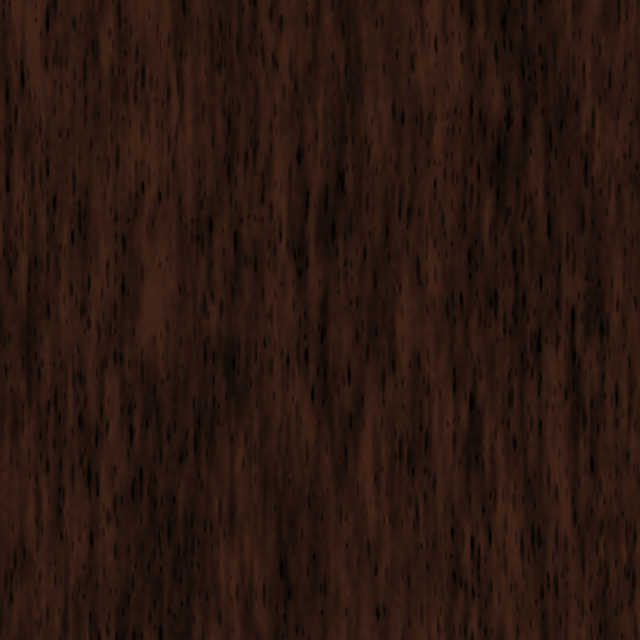
Reproduce this texture procedurally as a three.js fragment shader.

```glsl
varying vec2 vUv;

const vec3 DARK_WOOD = vec3(0.05, 0.028, 0.016);
const vec3 LIGHT_WOOD = vec3(0.24, 0.132, 0.088);

float hash(vec2 p) {
  return fract(sin(dot(p, vec2(127.1, 311.7))) * 43758.5453);
}

float fade(float t) {
  return t * t * (3.0 - 2.0 * t);
}

// Noise along one fibre, shifted so that neighbouring fibres do not line up
float fibre(float column, float y, float seed) {
  float shifted = y + hash(vec2(column, seed)) * 17.0;
  float cell = floor(shifted);
  float key = column + seed * 19.0;
  return mix(hash(vec2(key, cell)), hash(vec2(key, cell + 1.0)), fade(shifted - cell));
}

// Centred streak noise; scale holds the counts across and up
float streaks(vec2 p, vec2 scale, float seed) {
  vec2 q = p * scale;
  float column = floor(q.x);
  float left = fibre(column, q.y, seed);
  float right = fibre(column + 1.0, q.y, seed);
  return mix(left, right, fade(q.x - column)) - 0.5;
}

// Soft dark slits, at most one in each staggered cell
float pores(vec2 p, vec2 scale, float density, float seed) {
  vec2 q = p * scale;
  float column = floor(q.x);
  q.y += hash(vec2(column, seed)) * 23.0;
  vec2 cell = vec2(column, floor(q.y));
  vec2 key = cell + seed * 7.0;
  float present = step(hash(key + 3.3), density);
  float halfLength = mix(0.2, 0.48, hash(key + 5.7));
  float offset = (hash(key + 9.1) - 0.5) * 0.3;
  vec2 d = q - cell - 0.5;
  d.x -= offset;
  d.y -= (hash(key + 12.4) - 0.5) * (1.0 - 2.0 * halfLength);
  float r = length(d / vec2(0.34, halfLength));
  return present * (1.0 - smoothstep(0.25, 1.0, r));
}

void main() {
  // Slight sideways wander of the grain
  vec2 p = vUv;
  p.x += 0.007 * streaks(vUv, vec2(6.0, 5.0), 1.0);
  p.x += 0.003 * streaks(vUv, vec2(24.0, 22.0), 2.0);

  // Broad bands, fibres and fine mottling
  float tone = 0.67;
  tone += 0.34 * streaks(p, vec2(9.0, 1.6), 3.0);
  tone += 0.30 * streaks(p, vec2(38.0, 3.5), 4.0);
  tone += 0.58 * streaks(p, vec2(88.0, 9.0), 5.0);
  tone += 0.46 * streaks(p, vec2(135.0, 20.0), 6.0);
  tone += 0.22 * streaks(p, vec2(190.0, 95.0), 7.0);

  // Long and short pores, denser in the dark bands
  float band = streaks(p, vec2(7.0, 1.8), 8.0);
  float density = 0.3 - 0.35 * band;
  tone -= 0.48 * pores(p, vec2(74.0, 13.0), density, 9.0);
  tone -= 0.38 * pores(p, vec2(101.0, 27.0), density, 10.0);

  gl_FragColor = vec4(mix(DARK_WOOD, LIGHT_WOOD, clamp(tone, -0.15, 1.06)), 1.0);
}
```
